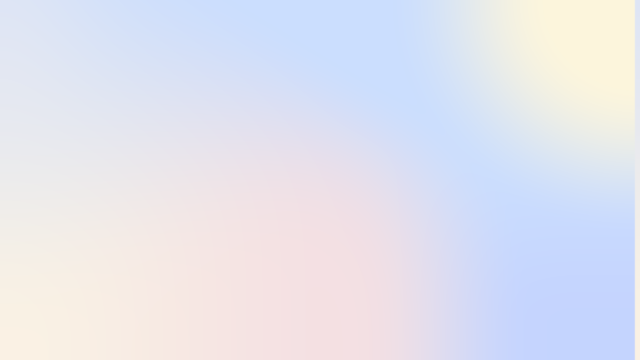
This background is drawn by a Shadertoy shader. Its source:

```glsl
// Soft pastel gradient: a cream-to-pink dome and a yellow corner glow on pale blue.
#define SKY        vec3(0.795, 0.870, 0.995)
#define PERIWINKLE vec3(0.770, 0.830, 0.998)
#define CREAM      vec3(0.980, 0.947, 0.893)
#define PINK       vec3(0.957, 0.877, 0.888)
#define YELLOW     vec3(0.990, 0.962, 0.862)
#define HAZE       vec3(0.945, 0.925, 0.930)
#define DOME_SIZE  vec2(0.71, 0.76)
#define GLOW_SIZE  vec2(0.27, 0.45)
#define TILE_WIDTH 0.992

// Colour of the backdrop at p, where p runs from 0 to 1 on both axes.
vec3 backdrop(vec2 p) {
    // Cool base, deeper toward the lower right
    float depth = smoothstep(0.6, 0.1, p.y) * smoothstep(0.4, 0.9, p.x);
    vec3 color = mix(SKY, PERIWINKLE, depth);

    // Pale haze in the upper left
    float haze = 0.38 * exp(-pow(p.x / 0.15, 2.0)) * smoothstep(0.2, 0.9, p.y);

    // Warm rounded dome, very soft at the left and tighter at the right
    vec2 q = p / DOME_SIZE;
    float radius = pow(dot(q * q, q), 1.0 / 3.0);
    float across = smoothstep(0.0, 0.62, p.x);
    float center = mix(0.88, 0.98, across);
    float softness = mix(0.85, 0.20, across);
    float dome = 1.0 - smoothstep(center - softness, center + softness, radius);
    vec3 warm = mix(CREAM, PINK, smoothstep(0.0, 0.55, p.x));
    color = mix(color, warm, dome);
    color = mix(color, HAZE, haze);

    // Yellow glow in the upper right corner
    float glow = 1.0 - smoothstep(0.48, 1.48, length((p - 1.0) / GLOW_SIZE));
    return mix(color, YELLOW, glow);
}

void mainImage(out vec4 fragColor, in vec2 fragCoord) {
    vec2 uv = fragCoord / iResolution.xy;
    float pixel = 1.0 / iResolution.x;

    // The backdrop starts over in a narrow strip at the right edge
    float strip = smoothstep(-pixel, pixel, uv.x - TILE_WIDTH);
    vec2 wrapped = vec2(max(uv.x - TILE_WIDTH, 0.0), uv.y);
    vec3 color = mix(backdrop(uv), backdrop(wrapped), strip);

    fragColor = vec4(color, 1.0);
}
```
